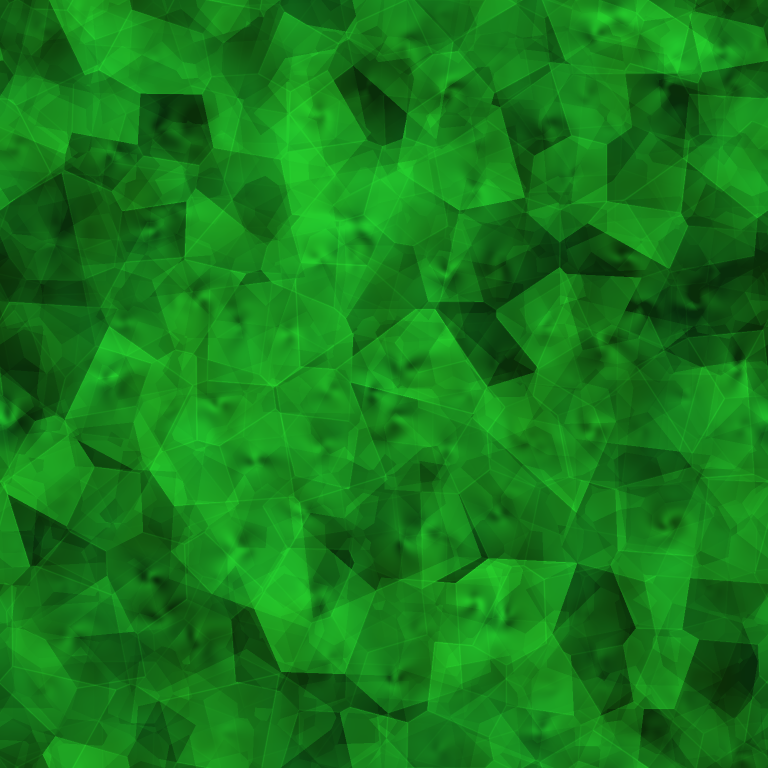
This background is drawn by a WebGL 2 fragment shader. Its source:

```glsl
#version 300 es
precision highp float;
// Green crystal facets: wrapped Voronoi layers whose flat tones overlap as
// bright convex plates over dark gaps, with bent streaks around the cell
// centres, fine edge glints and soft smudges. Tiles in both directions.

uniform vec2 u_resolution;
out vec4 fragColor;

const vec3 GREEN = vec3(0.185, 1.0, 0.215);   // hue at full brightness
const float BASE_LEVEL = 0.285;
const float PLATE_CONTRAST = 0.33;
const float PLATE_CURVE = 1.4;                // above 1 darkens the mid plates
const float OVERLAP_CONTRAST = 0.25;
const float FINE_CONTRAST = 0.16;
const float SLOPE_CONTRAST = 0.08;
const float STREAK_CONTRAST = 0.28;
const float SMUDGE_CONTRAST = 0.13;
const float PATCH_CONTRAST = 0.14;
const float GLINT_CONTRAST = 0.10;
const float GLINT_WIDTH = 0.0016;             // in canvas units
const float LARGE_CELLS = 8.0;                // whole repeats per canvas
const float MEDIUM_CELLS = 11.0;
const float FINE_CELLS = 16.0;
const float JITTER = 0.86;
const float TAU = 6.2832;
const int SAMPLES = 2;                        // per axis, smooths the edges

struct Facet {
    float plate;     // tone of the nearest cell
    float pair;      // tone shared by the two nearest cells
    float triple;    // tone shared by the three nearest cells
    float border;    // distance to the cell edge, canvas units
    vec2 offset;     // position relative to the cell centre, cell units
};

// Sine hash with small arguments, so that rounding cannot change its value.
float hash(vec2 p, float seed) {
    return fract(sin(dot(p, vec2(1.731, 4.517)) + seed * 0.913) * 971.3);
}

// Wraps a lattice point to exact whole numbers in 0 .. count - 1.
vec2 wrapCell(vec2 cell, float count) {
    return cell - count * floor((cell + 0.5) / count);
}

// Value noise that wraps after 'count' lattice steps.
float wrapNoise(vec2 uv, float count, float seed) {
    vec2 p = uv * count;
    vec2 cell = floor(p);
    vec2 f = p - cell;
    f = f * f * (3.0 - 2.0 * f);
    vec2 a = wrapCell(cell, count);
    vec2 b = wrapCell(cell + 1.0, count);
    return mix(mix(hash(a, seed), hash(vec2(b.x, a.y), seed), f.x),
               mix(hash(vec2(a.x, b.y), seed), hash(b, seed), f.x), f.y);
}

// Wrapped Voronoi that keeps the three nearest centres.
Facet facetAt(vec2 uv, float count, float seed) {
    vec2 p = uv * count;
    vec2 cell = floor(p);
    vec3 dist = vec3(1e3), tone = vec3(0.0);
    vec2 first = vec2(0.0), second = vec2(1.0);
    for (int y = -2; y <= 2; y++) {
        for (int x = -2; x <= 2; x++) {
            vec2 lattice = cell + vec2(x, y);
            vec2 id = wrapCell(lattice, count);
            vec2 jitter = vec2(hash(id, seed), hash(id, seed + 1.0)) - 0.5;
            vec2 offset = p - lattice - 0.5 - JITTER * jitter;
            float d = dot(offset, offset);
            float t = hash(id, seed + 2.0);
            if (d < dist.x) {
                dist = vec3(d, dist.xy);
                tone = vec3(t, tone.xy);
                second = first;
                first = offset;
            } else if (d < dist.y) {
                dist = vec3(dist.x, d, dist.y);
                tone = vec3(tone.x, t, tone.y);
                second = offset;
            } else if (d < dist.z) {
                dist.z = d;
                tone.z = t;
            }
        }
    }
    float border = (dist.y - dist.x) / (2.0 * length(first - second) * count);
    return Facet(tone.x, fract(tone.x + tone.y),
                 fract(tone.x + tone.y + tone.z), border, first);
}

// Linear tilt of a plate plus bent streaks around its centre.
float relief(Facet f, float bend) {
    float turn = TAU * fract(f.plate * 17.3);
    float slope = dot(f.offset, vec2(cos(turn), sin(turn)));
    float radius = length(f.offset);
    float angle = atan(f.offset.y, f.offset.x + 1e-5);
    float rays = cos(2.0 * angle + turn + 9.0 * bend + 5.0 * radius);
    float strength = fract(f.plate * 31.7);
    float fade = smoothstep(0.0, 0.12, radius) * exp(-4.5 * radius) * strength * strength;
    return SLOPE_CONTRAST * slope + STREAK_CONTRAST * fade * (rays - 0.2);
}

float glint(Facet f) {
    return GLINT_CONTRAST * f.pair * (1.0 - smoothstep(0.0, GLINT_WIDTH, f.border));
}

vec3 crystal(vec2 uv) {
    Facet large = facetAt(uv, LARGE_CELLS, 3.0);
    Facet medium = facetAt(uv, MEDIUM_CELLS, 11.0);
    Facet fine = facetAt(uv, FINE_CELLS, 23.0);
    float smudge = 0.6 * wrapNoise(uv, 16.0, 31.0) + 0.4 * wrapNoise(uv, 34.0, 37.0) - 0.5;
    float area = wrapNoise(uv, 4.0, 41.0) - 0.5;

    // Bright plates win over dark ones, then overlaps and relief shade them.
    float plate = pow(max(large.plate, medium.plate), PLATE_CURVE);
    float level = BASE_LEVEL + PLATE_CONTRAST * plate;
    level += OVERLAP_CONTRAST * (0.55 * large.pair + 0.45 * medium.triple - 0.5);
    level += FINE_CONTRAST * (0.5 * fine.plate + 0.5 * fine.pair - 0.5);
    level += relief(large, smudge) + relief(medium, smudge);
    level += SMUDGE_CONTRAST * smudge + PATCH_CONTRAST * area;
    level += glint(large) + glint(medium) + 0.4 * glint(fine);
    return GREEN * clamp(level, 0.18, 0.80) + vec3(-0.02, 0.0, 0.03) * smudge;
}

void main() {
    vec3 sum = vec3(0.0);
    for (int i = 0; i < SAMPLES * SAMPLES; i++) {
        vec2 shift = (vec2(i % SAMPLES, i / SAMPLES) + 0.5) / float(SAMPLES) - 0.5;
        sum += crystal((gl_FragCoord.xy + shift) / u_resolution);
    }
    fragColor = vec4(sum / float(SAMPLES * SAMPLES), 1.0);
}
```
